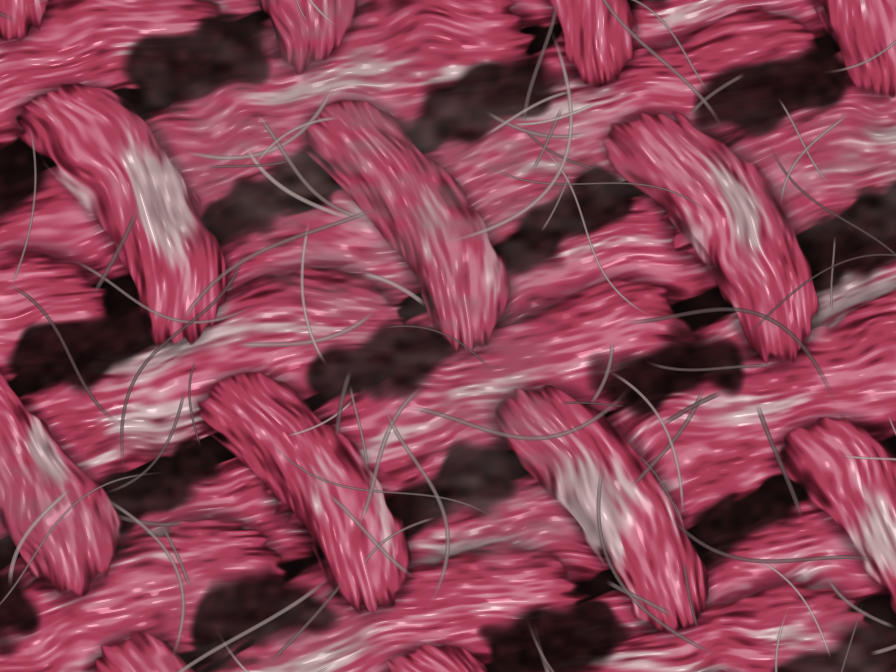
A Shadertoy shader for this texture:

```glsl
// Macro view of a loose rose-coloured weave: a skewed lattice of thick slanting
// yarns, dark holes and short steep strands crossing on top. Each part is a capsule
// filled with stretched noise for fibres; curved stray hairs are scattered over it.

const mat2 LATTICE = mat2(0.434, -0.030, -0.165, -0.400);
const vec2 ORIGIN = vec2(0.208, 0.714);

// Parts of one cell, bottom to top: two yarns, two holes, one crossing strand
const vec2 CENTER[5] = vec2[5](vec2(0.212, -0.14), vec2(0.243, 0.13),
    vec2(0.19, -0.026), vec2(0.087, 0.188), vec2(0.0));
const vec2 HALF_AXIS[5] = vec2[5](vec2(0.22, 0.10), vec2(0.22, 0.095),
    vec2(0.066, 0.042), vec2(0.055, 0.018), vec2(0.085, -0.12));
const float RADIUS[5] = float[5](0.088, 0.092, 0.042, 0.052, 0.066);

const vec3 HOLE = vec3(0.09, 0.045, 0.045);
const vec3 WINE = vec3(0.36, 0.10, 0.15);
const vec3 ROSE = vec3(0.66, 0.24, 0.34);
const vec3 PINK = vec3(0.79, 0.46, 0.54);
const vec3 PALE = vec3(0.78, 0.71, 0.70);

float hash(vec2 p) {
    vec3 q = fract(p.xyx * 0.1031);
    q += dot(q, q.yzx + 33.33);
    return fract((q.x + q.y) * q.z);
}

float noise(vec2 p) {
    vec2 i = floor(p), f = fract(p);
    f = f * f * (3.0 - 2.0 * f);
    return mix(mix(hash(i), hash(i + vec2(1, 0)), f.x),
               mix(hash(i + vec2(0, 1)), hash(i + vec2(1, 1)), f.x), f.y);
}

// Fibre colour: s is (along, across) the yarn, d is 0 on the axis and 1 at the rim
vec3 wool(vec2 s, float d, float t, float seed, float bleach) {
    s.y += 0.2 * s.x + 0.025 * noise(s * 14.0 + seed);
    float streak = noise(s * vec2(17.0, 125.0) + seed);
    float fine = noise(s * vec2(42.0, 190.0) + seed * 1.7);
    float fibre = 0.6 * streak + 0.4 * fine;
    float tone = 0.72 * sqrt(max(1.0 - d * d, 0.0)) + 1.0 * (fibre - 0.5);
    vec3 col = mix(HOLE, WINE, smoothstep(-0.25, 0.2, tone));
    col = mix(col, ROSE, smoothstep(0.1, 0.55, tone));
    col = mix(col, PINK, smoothstep(0.55, 0.95, tone));
    // Worn, undyed patches gather near the middle of each yarn
    float worn = noise(s * vec2(7.0, 22.0) + seed) + bleach * exp(-5.0 * t * t);
    worn = smoothstep(0.65, 1.05, worn + 0.5 * (fibre - 0.5) - 0.2 * d);
    col = mix(col, PALE * (0.62 + 0.55 * fibre), 0.85 * worn);
    return col + 0.22 * smoothstep(0.78, 0.95, fine) * (1.0 - d);
}

vec3 weave(vec2 p) {
    p += 0.035 * (vec2(noise(p * 5.0), noise(p * 5.0 + 40.0)) - 0.5);
    vec2 home = floor(inverse(LATTICE) * (p - ORIGIN));
    vec3 col = HOLE * (0.7 + noise(p * 40.0));
    for (int k = 0; k < 5; k++)
    for (int j = -1; j <= 1; j++)
    for (int i = -1; i <= 1; i++) {
        vec2 cell = home + vec2(i, j);
        float seed = 90.0 * hash(cell + float(k) * 7.3 + 20.0);
        vec2 jitter = 0.03 * (vec2(hash(cell + seed), hash(cell - seed)) - 0.5);
        vec2 q = p - ORIGIN - LATTICE * cell - CENTER[k] - jitter;
        float halfLen = length(HALF_AXIS[k]);
        vec2 dir = HALF_AXIS[k] / halfLen;
        vec2 s = vec2(dot(q, dir), dot(q, vec2(-dir.y, dir.x)));
        float t = s.x / halfLen;
        bool hole = k == 2 || k == 3;
        if (!hole) s.y += 0.018 * (t * t - 0.4);
        float d = length(vec2(max(abs(s.x) - halfLen, 0.0), s.y)) / RADIUS[k];
        if (d > 1.6) continue;
        if (hole) {
            d += 0.9 * (noise(p * 24.0 + seed) - 0.5);
            col = mix(col, HOLE * (0.6 + 1.2 * noise(p * 60.0)),
                      0.92 * (1.0 - smoothstep(0.65, 1.15, d)));
        } else {
            // Contact shadow, then the frayed yarn itself
            col *= mix(0.55, 1.0, smoothstep(0.9, 1.3, d));
            d += 0.25 * (noise(s * vec2(30.0, 90.0) + seed) - 0.5);
            float cover = 1.0 - smoothstep(0.92, 1.04, d);
            if (cover > 0.0)
                col = mix(col, wool(s, min(d, 1.0), t, seed, k == 4 ? 0.42 : 0.22), cover);
        }
    }
    return col;
}

// Stray hairs: bent segments that cluster around the holes
vec3 strayHairs(vec3 col, vec2 p) {
    float pixel = 1.0 / iResolution.y;
    for (int n = 0; n < 210; n++) {
        float f = float(n);
        vec2 r = vec2(hash(vec2(f, 1.5)), hash(vec2(f, 7.1)));
        vec2 g = vec2(hash(vec2(f, 13.7)), hash(vec2(f, 21.3)));
        vec2 h = vec2(hash(vec2(f, 31.9)), hash(vec2(f, 43.1)));
        vec2 site = LATTICE * (floor(r * vec2(6.0, 4.0)) - 1.0) + CENTER[2 + n % 2];
        vec2 q = p - ORIGIN - site - 0.25 * (g - 0.5);
        float len = mix(0.05, 0.19, h.x * h.x);
        if (dot(q, q) > 0.09) continue;
        float angle = 6.2832 * h.y;
        q = mat2(cos(angle), -sin(angle), sin(angle), cos(angle)) * q;
        vec2 bend = (fract(g * 17.0) - 0.5) * vec2(7.0, 30.0);
        float curve = q.x * q.x * (bend.x + bend.y * q.x);
        float slope = q.x * (2.0 * bend.x + 3.0 * bend.y * q.x);
        float dist = abs(q.y - curve) / sqrt(1.0 + slope * slope);
        float width = mix(0.0012, 0.0034, fract(r.x * 23.0));
        float cover = 1.0 - smoothstep(width - pixel * 0.5, width + pixel, dist);
        cover *= 1.0 - smoothstep(0.7 * len, len, abs(q.x));
        vec3 grey = mix(vec3(0.38, 0.31, 0.31), vec3(0.73, 0.66, 0.65), fract(r.y * 31.0));
        col = mix(col, grey * (1.05 - 0.3 * dist / width), 0.75 * cover);
    }
    return col;
}

void mainImage(out vec4 fragColor, in vec2 fragCoord) {
    vec2 p = fragCoord / iResolution.y;
    vec3 col = weave(p);
    // Hazy grey lint in broad patches
    float lint = smoothstep(0.45, 0.9, noise(p * 4.0 + 9.0)) * noise(p * vec2(30.0, 60.0));
    col = mix(col, vec3(0.52, 0.44, 0.44), 0.5 * lint);
    fragColor = vec4(clamp(strayHairs(col, p), 0.0, 1.0), 1.0);
}
```
